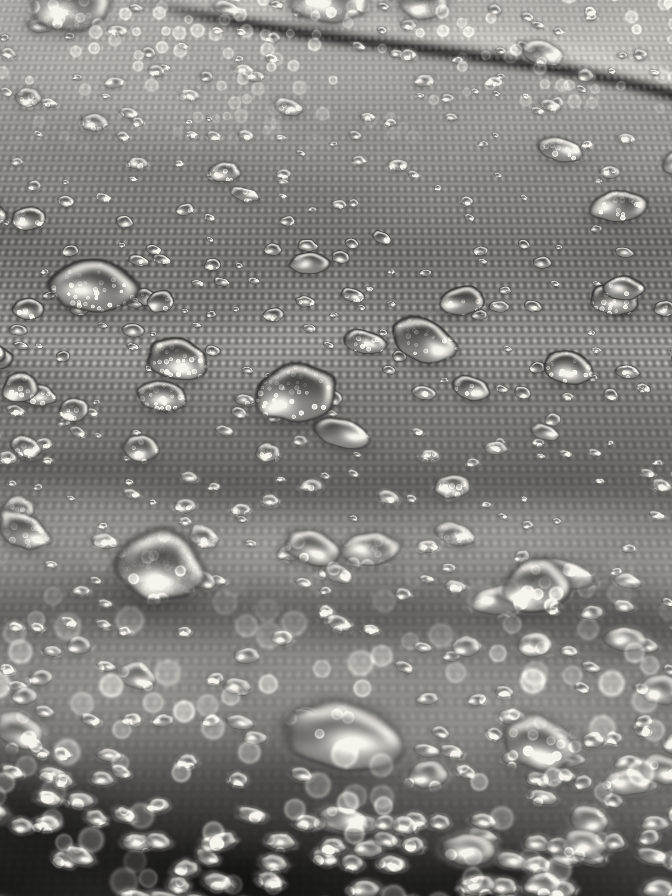
Give the GLSL for this texture, as a WebGL 1 fragment shader.

```glsl
precision highp float;
uniform vec2 u_resolution;

const vec3 TINT = vec3(1.0, 0.986, 0.962);
const float FOCUS_Y = 0.66;
const float FOCUS_DEPTH = 0.07;
const float BLUR_NEAR = 0.034;
const float BLUR_FAR = 0.030;
const float BASE_TONE = 0.47;
const float WEAVE_COLUMNS = 108.0;
const float WEAVE_ROWS = 112.0;
const float WEAVE_CONTRAST = 0.17;
const float BIG_CELL = 0.125;
const float MID_CELL = 0.062;
const float SMALL_CELL = 0.028;
const float PI = 3.14159;

vec2 hash2(vec2 p) {
  vec3 h = fract(p.xyx * vec3(0.1031, 0.1030, 0.0973));
  h += dot(h, h.yzx + 33.33);
  return fract((h.xx + h.yz) * h.zy);
}

float corner(vec2 cell, vec2 offset) {
  return dot(hash2(cell + 91.0) * 2.0 - 1.0, offset);
}

// Gradient noise, roughly -0.7 to 0.7
float noise(vec2 p) {
  vec2 i = floor(p), f = fract(p);
  vec2 u = f * f * f * (f * (f * 6.0 - 15.0) + 10.0);
  vec2 e = vec2(1.0, 0.0);
  return mix(mix(corner(i, f), corner(i + e, f - e), u.x),
             mix(corner(i + e.yx, f - e.yx), corner(i + 1.0, f - 1.0), u.x), u.y);
}

float bell(float x, float width) {
  return exp(-x * x / (width * width));
}

float defocus(float y) {
  float d = y - FOCUS_Y;
  float away = max(abs(d) - FOCUS_DEPTH, 0.0);
  return 0.0012 + away * (d < 0.0 ? BLUR_NEAR : BLUR_FAR);
}

// Scattered lens discs with a brighter rim, gathered into clusters
float bokeh(vec2 p, float cell, float radius, float density) {
  vec2 base = floor(p / cell);
  float light = 0.0;
  for (int j = -1; j <= 1; j++) {
    for (int i = -1; i <= 1; i++) {
      vec2 id = base + vec2(float(i), float(j));
      vec2 h = hash2(id + 17.0), k = hash2(id + 53.0);
      vec2 center = (id + h) * cell;
      float r = radius * mix(0.65, 1.1, k.x);
      float d = length(p - center) / r;
      float cluster = clamp(0.55 + 1.6 * noise(center * 9.0), 0.0, 1.0);
      float disc = (1.0 - smoothstep(0.75, 1.15, d)) * (0.6 + 0.4 * bell(d - 0.8, 0.2));
      light += disc * step(k.y, density * cluster) * mix(0.4, 1.0, h.y);
    }
  }
  return min(light, 1.3);
}

// Cloth with folds, woven bumps and a seam
float fabric(vec2 p, float blur) {
  float y = p.y + 0.035 * noise(vec2(p.x * 4.0, p.y * 3.0)) + 0.02 * (p.x - 0.375);
  float tone = BASE_TONE + 0.21 * smoothstep(0.72, 0.98, y);
  tone += 0.10 * bell(y - 0.61, 0.035) + 0.11 * bell(y - 0.39, 0.05);
  tone += 0.09 * bell(y - 0.23, 0.06) - 0.10 * bell(y - 0.455, 0.03);
  tone -= 0.10 * bell(y - 0.31, 0.035);
  tone *= mix(0.22, 1.0, smoothstep(0.0, 0.2, y + 0.12 * (p.x - 0.3)));
  tone += 0.09 * noise(p * vec2(5.0, 13.0));
  float column = (p.x - 0.375) * WEAVE_COLUMNS / mix(1.25, 0.78, p.y);
  float row = p.y * (WEAVE_ROWS + 38.0 * p.y);
  float weave = cos(2.0 * PI * column) * (0.45 + 0.55 * cos(PI * row)) + 0.4 * cos(2.0 * PI * row);
  tone += weave * WEAVE_CONTRAST * tone * 2.0 / (1.0 + blur * 330.0);
  float seam = p.y - 1.0 + 0.21 * (p.x - 0.2) + 0.012 * sin(p.x * 7.0);
  float seamFade = smoothstep(0.12, 0.28, p.x);
  return tone + seamFade * (0.08 * bell(seam - 0.02, 0.014) - 0.42 * bell(seam, 0.008));
}

// Domed drops with contact shadow, dark heart, bright crown and inner sparkle
float drops(float tone, vec2 p, float cell, float density, float sparkle) {
  vec2 size = cell * vec2(1.15, 0.85);
  vec2 base = floor(p / size);
  for (int j = -1; j <= 1; j++) {
    for (int i = -1; i <= 1; i++) {
      vec2 id = base + vec2(float(i), float(j));
      vec2 seed = id + cell * 1000.0;
      vec2 h = hash2(seed), k = hash2(seed + 37.0);
      vec2 center = (id + mix(vec2(0.15), vec2(0.85), h)) * size;
      float blur = defocus(center.y);
      float radius = cell * mix(0.13, 0.38, k.x * k.x) * mix(1.15, 0.75, center.y);
      radius = max(radius, blur * 0.6);
      float edge = clamp(blur / radius, 0.06, 0.55);
      vec2 q = (p - center) / (radius * vec2(mix(1.0, 1.5, h.x), 0.92));
      q.x += q.y * mix(-0.2, 0.45, h.y);
      q += 0.2 * vec2(noise(q * 1.3 + seed), noise(q * 1.3 - seed));
      q.y *= q.y < 0.0 ? 1.25 : 1.0;
      float d = length(q);
      float present = step(k.y, density);
      float cover = present * (1.0 - smoothstep(1.0 - edge, 1.0 + edge, d));
      vec2 s = q + vec2(0.1, 0.5);
      tone *= 1.0 - 0.42 * present * exp(-1.8 * dot(s, s));
      float lower = 1.0 - smoothstep(-0.4, 0.6, q.y);
      float body = mix(0.26, 0.50, lower) + 0.14 * edge + sparkle * mix(0.15, 0.62, lower);
      float crown = bell(d - 0.80, 0.12 + 0.35 * edge);
      body += 0.55 * crown * smoothstep(-0.3, 0.6, q.y + 0.4 * q.x);
      vec2 glint = q - vec2(h.y - 0.6, h.x * 0.6 - 0.5);
      body += 0.55 * exp(-6.0 * dot(glint, glint));
      body *= 1.0 - 0.6 * (1.0 - edge) * bell(d - 1.0, 0.09);
      tone = mix(tone, body, cover);
    }
  }
  return tone;
}

void main() {
  vec2 p = gl_FragCoord.xy / u_resolution.y;
  float blur = defocus(p.y);
  float tone = fabric(p, blur);

  float fine = bokeh(p, 0.0075, 0.0028 + blur * 0.15, 0.9);
  float coarse = bokeh(p + 3.0, 0.018, 0.008, 0.9);
  float sparkle = mix(fine, coarse, smoothstep(0.003, 0.011, blur));
  tone = drops(tone, p, SMALL_CELL, 0.34, sparkle);
  tone = drops(tone, p, MID_CELL, 0.46, sparkle);
  tone = drops(tone, p, BIG_CELL, 0.58, sparkle);

  // Loose highlights in the near and far blur
  float near = 1.0 - smoothstep(0.2, 0.42, p.y);
  float far = smoothstep(0.80, 0.95, p.y);
  tone += 0.34 * near * bokeh(p + 7.0, 0.034, 0.016, 0.65);
  tone += 0.28 * far * bokeh(p + 11.0, 0.019, 0.008, 0.6);

  tone = clamp(tone, 0.06, 0.97);
  gl_FragColor = vec4(tone * TINT, 1.0);
}
```
